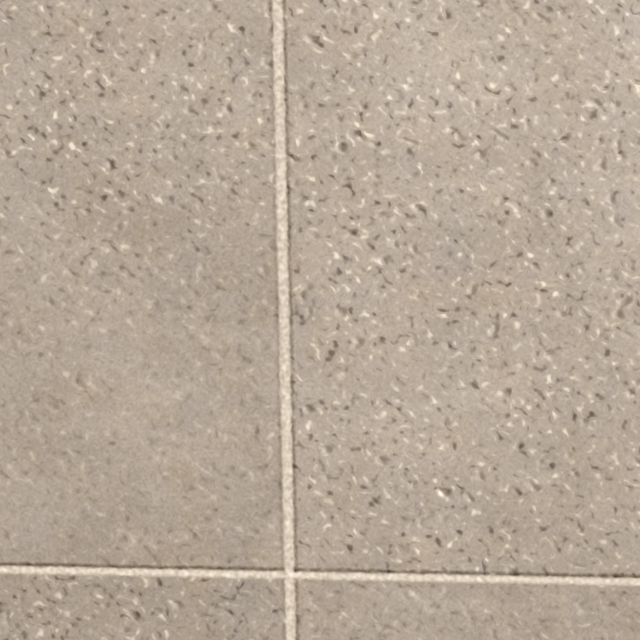
A Shadertoy shader for this texture:

```glsl
vec2 cornerGradient(vec2 cell) {
    vec2 k = vec2(dot(cell, vec2(127.1, 311.7)), dot(cell, vec2(269.5, 183.3)));
    return 2.0 * fract(sin(k) * 43758.5) - 1.0;
}

float gradientNoise(vec2 p) {
    vec2 i = floor(p), f = fract(p);
    vec2 u = f * f * f * (f * (f * 6.0 - 15.0) + 10.0);
    vec2 e = vec2(0.0, 1.0);
    float low = mix(dot(cornerGradient(i), f),
                    dot(cornerGradient(i + e.yx), f - e.yx), u.x);
    float high = mix(dot(cornerGradient(i + e.xy), f - e.xy),
                     dot(cornerGradient(i + e.yy), f - e.yy), u.x);
    return mix(low, high, u.y);
}

float fbm(vec2 p) {
    float sum = 0.0, amplitude = 0.5;
    for (int i = 0; i < 4; i++) {
        sum += amplitude * gradientNoise(p);
        p = mat2(1.6, 1.2, -1.2, 1.6) * p + 7.3;
        amplitude *= 0.5;
    }
    return sum;
}

// Soft-edged band of the given half width around d = 0
float band(float d, float halfWidth, float blur) {
    return 1.0 - smoothstep(halfWidth - blur, halfWidth + blur, abs(d));
}

// How strongly each tile is pitted
float roughness(vec2 uv, bool right, bool upper) {
    float amount = right ? (upper ? 1.0 : 0.5)
                         : (upper ? mix(0.4, 1.0, smoothstep(0.48, 0.7, uv.y)) : 0.95);
    return clamp(amount + 0.6 * fbm(uv * 6.0 + 3.0), 0.25, 1.25);
}

vec3 stone(vec2 uv, bool right, bool upper) {
    float rough = roughness(uv, right, upper);
    vec3 color = vec3(0.712, 0.655, 0.593);

    // Light falls from the upper right; the lower tiles are duller
    color += right ? 0.06 * uv.x * uv.y - 0.008 : 0.035 * (uv.y - 0.65);
    color -= upper ? 0.0 : 0.012;

    // Broad mottling, faint horizontal veins and hue drift
    color += 0.085 * fbm(uv * 4.0) + 0.06 * fbm(uv * vec2(6.0, 26.0) + 11.0);
    color += 0.07 * fbm(uv * 22.0 + 17.0);
    color += vec3(0.03, 0.0, -0.04) * fbm(uv * 12.0 + 31.0);

    // Slanted grains: crests catch light, hollows hold shadow
    vec2 p = mat2(0.8, 0.6, -0.6, 0.8) * uv;
    p += 0.006 * vec2(gradientNoise(uv * 45.0), gradientNoise(uv * 45.0 + 19.0));
    float grain = gradientNoise(p * vec2(58.0, 78.0))
                + 0.6 * gradientNoise(p * vec2(105.0, 125.0) + 5.0);
    float chips = smoothstep(0.14, 0.72, grain);
    float pits = smoothstep(0.14, 0.72, -grain);
    color += rough * (chips * vec3(0.2, 0.195, 0.175) - pits * vec3(0.22, 0.215, 0.205));
    color += 0.035 * grain;

    // Embossed hollows, each with a lit rim on its lower side
    vec2 q = p * vec2(44.0, 54.0) + 41.0;
    float hollow = smoothstep(0.2, 0.6, gradientNoise(q));
    float rim = smoothstep(0.2, 0.6, gradientNoise(q + vec2(0.22, 0.34)));
    color += rough * (0.12 * rim - 0.17 * hollow);

    // Fine sand
    return color + 0.05 * gradientNoise(p * 210.0) + 0.05 * gradientNoise(p * 150.0 + 23.0);
}

void mainImage(out vec4 fragColor, in vec2 fragCoord) {
    vec2 uv = fragCoord / iResolution.xy;
    float blur = max(0.003, 1.0 / iResolution.y);

    // Signed distances to two slightly leaning joints with worn edges
    float wobble = 0.0018 * gradientNoise(uv * 38.0) + 0.0022 * gradientNoise(uv * 120.0);
    float across = uv.x - (0.4545 - 0.021 * uv.y) + wobble;
    float along = uv.y - (0.110 - 0.0195 * uv.x) + wobble * 0.7;
    bool right = across > 0.0, upper = along > 0.0;
    vec3 color = stone(uv, right, upper);

    // Shadows on the right of the upright joint and above the level one
    float ragged = 0.8 + 0.7 * gradientNoise(uv * 80.0 + 9.0);
    float shadow = 0.17 * band(across - 0.0105, 0.003, 0.003)
                 + 0.07 * band(across + 0.0105, 0.003, 0.003)
                 + 0.25 * band(along - 0.0085, 0.003, 0.003);
    color -= shadow * ragged;

    // Sandy raised grout
    float grout = max(band(across, 0.0078, blur), band(along, 0.0058, blur));
    vec3 groutColor = vec3(0.85, 0.793, 0.718)
                    + 0.15 * gradientNoise(uv * 150.0 + 3.0)
                    + 0.12 * gradientNoise(uv * 85.0 + 13.0);
    groutColor += 0.06 * band(along, 0.003, 0.003) + 0.035 * band(across, 0.003, 0.004);
    color = mix(color, groutColor, grout);

    fragColor = vec4(clamp(color, 0.0, 1.0), 1.0);
}
```
